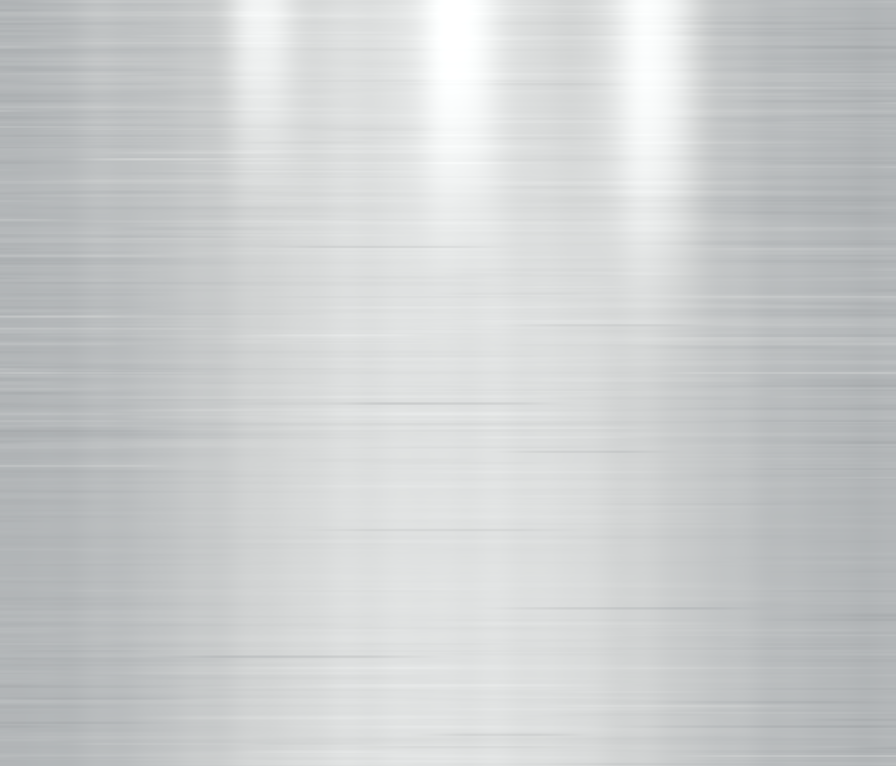
Reproduce this texture procedurally as a Shadertoy shader.

```glsl
float hash(vec2 p) {
    p = fract(p * vec2(0.1031, 0.1137));
    p += dot(p, p.yx + 33.33);
    return fract((p.x + p.y) * p.x * 43.7);
}

// One dash per cell of a stretched grid, with random place, length and sign
float brushedDashes(vec2 uv, float rows, float columns, float seed) {
    float row = floor(uv.y * rows);
    float across = fract(uv.y * rows) - 0.5;
    float shifted = uv.x * columns + 7.0 * hash(vec2(row, seed));
    vec2 cell = vec2(floor(shifted), row + seed * 17.0);
    float along = abs(fract(shifted) - 0.5);
    float halfLength = mix(0.2, 0.5, hash(cell + 3.7));
    float taper = 1.0 - smoothstep(halfLength * 0.35, halfLength, along);
    float profile = 1.0 - smoothstep(0.15, 0.5, abs(across));
    float tone = 2.0 * hash(cell + 9.1) - 1.0;
    return tone * abs(tone) * taper * profile;
}

// Broad sheen across the sheet, with soft lamps falling from the top
float sheen(vec2 uv) {
    float light = 0.697 + 0.183 * exp(-pow(abs(uv.x - 0.5) / 0.31, 2.5));
    light += 0.03 * exp(-pow((uv.x - 0.11) / 0.05, 2.0)) * smoothstep(0.5, 1.0, uv.y);
    for (int i = 0; i < 3; i++) {
        float k = float(i);
        float center = 0.29 + 0.22 * k;
        float width = 0.036 + 0.006 * k;
        float fade = smoothstep(0.66 - 0.1 * k, 1.0 - 0.04 * k, uv.y);
        float lamp = exp(-pow(abs(uv.x - center) / width, 2.6));
        light += lamp * fade * (0.13 + 0.02 * k * (k - 1.0));
    }
    light -= 0.025 * smoothstep(0.06, 0.0, abs(uv.x - 0.63)) * smoothstep(0.6, 1.0, uv.y);
    light += 0.003 * (sin(uv.x * 71.0) + sin(uv.x * 113.0 + 2.0));
    return light;
}

// Few long thin dark scratches, mostly in the lower half
float scratches(vec2 uv) {
    float sum = 0.0;
    for (int i = 0; i < 8; i++) {
        float k = float(i) + 1.0;
        vec2 center = vec2(0.3 + 0.4 * hash(vec2(k, 2.3)), fract(k * 0.618 + 0.35) * 0.7);
        vec2 d = abs(uv - center);
        float halfLength = 0.07 + 0.12 * hash(vec2(k, 8.9));
        float line = 1.0 - smoothstep(0.0004, 0.0026, d.y);
        sum += line * (1.0 - smoothstep(0.3, 1.0, d.x / halfLength)) * (0.4 + 0.6 * hash(vec2(k, 5.1)));
    }
    return sum;
}

void mainImage(out vec4 fragColor, in vec2 fragCoord) {
    vec2 uv = fragCoord / iResolution.xy;
    float light = sheen(uv);

    // Brushing in several widths, calmer in a band near the lower third
    float grain = 0.0;
    for (int i = 0; i < 5; i++) {
        float k = float(i);
        grain += brushedDashes(uv, 75.0 + 37.0 * k, 0.8 + 0.35 * k, k + 1.0);
    }
    float calm = 1.0 - 0.6 * exp(-pow((uv.y - 0.27) / 0.12, 2.0));
    float edge = smoothstep(0.15, 0.5, abs(uv.x - 0.5));
    float strength = mix(0.018, 0.026, edge) * calm;
    light += grain * strength * mix(1.0, 0.4, smoothstep(0.9, 1.0, light));

    // Sparse bright hairlines, clearest toward the sides
    float hairline = max(brushedDashes(uv, 190.0, 1.3, 11.0), 0.0);
    light += 0.09 * pow(hairline, 3.0) * calm * mix(0.3, 1.0, edge);
    light -= 0.07 * scratches(uv);

    // Cool steel tint that fades out in the highlights
    vec3 steelTint = mix(vec3(-0.010, 0.004, 0.012), vec3(-0.004, 0.004, 0.003),
                         smoothstep(0.68, 0.85, light));
    fragColor = vec4(clamp(light + steelTint, 0.0, 1.0), 1.0);
}
```
